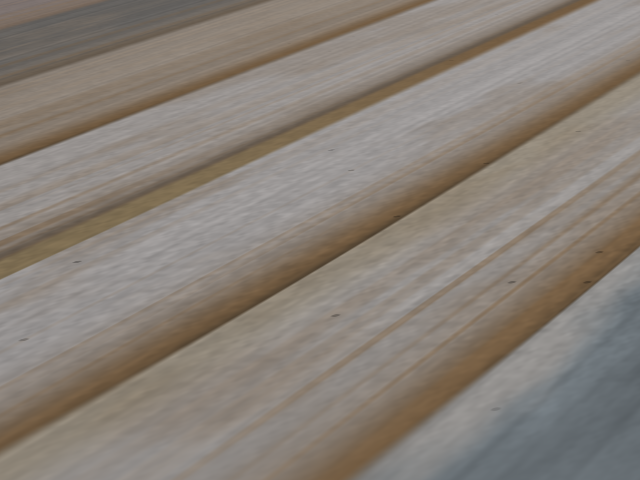
Give the GLSL for this texture, as a Shadertoy shader.

```glsl
// Close view of weathered round wooden rods, side by side, receding to the upper right.

// Layout, in canvas heights
const vec2  VANISHING    = vec2(2.76, 1.694); // where all the seams meet
const float FIRST_SEAM   = 1.178;             // inverse slope of the lowest seam
const float ROD_SPACING  = 0.49;              // inverse slope step between seams
const float FOCUS_HEIGHT = 0.45;
const float FOCUS_DEPTH  = 0.38;

// Surface
const float GRAIN_LINES = 17.0;  // growth lines per rod
const float GRAIN_DEPTH = 0.75;
const float FIBRE_DEPTH = 0.17;
const float GAP_WIDTH   = 0.15;  // open slit under rod 2, in rod widths

const vec3 SHADOW = vec3(0.29, 0.24, 0.18);
const vec3 AMBER  = vec3(0.44, 0.35, 0.25);
const vec3 TAN    = vec3(0.52, 0.47, 0.42);
const vec3 HONEY  = vec3(0.51, 0.45, 0.34);
const vec3 PALE   = vec3(0.60, 0.59, 0.58);

// Top colour of each rod, from the nearest (-1) to the farthest (5)
const vec3 ROD_TOP[7] = vec3[7](
    vec3(0.42, 0.45, 0.47), vec3(0.59, 0.575, 0.565), vec3(0.605, 0.592, 0.588),
    vec3(0.60, 0.582, 0.572), vec3(0.56, 0.52, 0.48), vec3(0.39, 0.38, 0.37),
    vec3(0.50, 0.46, 0.45));

float hash(vec2 p) {
    vec3 q = fract(vec3(p.xyx) * 0.1031);
    q += dot(q, q.yzx + 33.33);
    return fract((q.x + q.y) * q.z);
}

float noise(vec2 p) {
    vec2 i = floor(p), f = fract(p);
    f = f * f * (3.0 - 2.0 * f);
    return mix(mix(hash(i), hash(i + vec2(1, 0)), f.x),
               mix(hash(i + vec2(0, 1)), hash(i + vec2(1, 1)), f.x), f.y);
}

float fbm(vec2 p) {
    float sum = 0.0, gain = 0.5;
    for (int i = 0; i < 4; i++) {
        sum += gain * noise(p);
        p = p * 2.03 + 17.1;
        gain *= 0.5;
    }
    return sum / 0.9375;
}

// Colour across one rod: t is 0 at its shaded lower side, 1 at its upper rim
vec3 rodColor(float id, float t, float along, float focus) {
    float across = id + t;
    vec3 top = ROD_TOP[int(clamp(id, -1.0, 5.0)) + 1];
    float patches = fbm(vec2(across * 4.0, along * 9.0));

    // Weathered top: warm patches, or bleached rim and stains on the grey rod
    if (id < 0.0) {
        float bleach = smoothstep(0.76, 1.02, t + 0.4 * (patches - 0.5));
        top = mix(top * (0.78 + 0.4 * patches), PALE * 0.93, bleach);
    } else {
        top = mix(top, TAN, 0.4 * smoothstep(0.5, 0.75, patches));
        top = mix(top, HONEY * 1.1, 0.4 * smoothstep(0.72, 0.95, t) * (1.0 - step(0.5, id)));
    }

    // Rounded underside
    vec3 under = mix(SHADOW, AMBER, smoothstep(0.0, 0.07, t));
    under = mix(under, TAN, smoothstep(0.05, 0.27, t));
    float lit = smoothstep(0.08, 0.5, t);
    vec3 col = mix(mix(top, under, id > 3.5 ? 0.45 : 1.0), top, id < 0.0 ? 1.0 : lit);

    // Growth lines: long and thin, strongest on the lower half
    float broad = noise(vec2(across * GRAIN_LINES, along * 0.9 + id * 7.0));
    float thin = noise(vec2(across * GRAIN_LINES * 2.1 + 9.0, along * 1.6));
    float softness = mix(0.3, 0.13, focus);
    float line = smoothstep(0.66 - softness, 0.66 + softness, 0.6 * broad + 0.4 * thin);
    float strength = GRAIN_DEPTH * mix(1.0, 0.28, smoothstep(0.3, 0.7, t)) * mix(0.4, 1.0, focus);
    col = mix(col, AMBER * 1.03, strength * line * step(0.0, id));
    col *= 1.0 + 0.09 * (thin - 0.5);

    // Open slit showing a sunlit strip behind
    if (id == 2.0) {
        float slit = 1.0 - smoothstep(GAP_WIDTH - 0.02, GAP_WIDTH + 0.02, t);
        col *= 1.0 - 0.2 * exp(-pow((t - GAP_WIDTH - 0.03) / 0.05, 2.0));
        col = mix(col, mix(HONEY, AMBER, smoothstep(0.85, 1.35, along)), 0.85 * slit);
    }
    return col;
}

// Rare dark specks in the wood
float speck(float across, float along) {
    vec2 q = vec2(across * 12.0, along * 75.0);
    float pick = hash(floor(q) + 5.0);
    float d = length((fract(q) - 0.5) * vec2(1.0, 1.2));
    return step(pick, 0.012) * (1.0 - smoothstep(0.08, 0.2, d));
}

void mainImage(out vec4 fragColor, in vec2 fragCoord) {
    // Perspective: rod number across, distance along
    vec2 p = fragCoord / iResolution.y;
    vec2 toVanish = VANISHING - p;
    float across = (toVanish.x / toVanish.y - FIRST_SEAM) / ROD_SPACING;
    float along = 1.0 / toVanish.y;
    float id = floor(across), t = across - id;
    float focus = exp(-pow((p.y - FOCUS_HEIGHT) / FOCUS_DEPTH, 2.0));

    // Rod, with its seam softened into the rim of the nearer rod
    float seam = max(1.5 * fwidth(across), mix(0.1, 0.015, focus));
    vec3 col = rodColor(id, t, along, focus);
    col = mix(rodColor(id - 1.0, 1.0, along, focus), col, smoothstep(0.0, seam, t));

    // Short fibres, fading out of focus
    float fibre = 0.5 * noise(vec2(across * 30.0, along * 130.0))
                + 0.5 * noise(vec2(across * 55.0 + 3.0, along * 260.0));
    col *= 1.0 + FIBRE_DEPTH * (fibre - 0.5) * mix(0.2, 1.0, focus);
    col *= 1.0 - 0.25 * focus * speck(across, along);

    // Soft light from the upper right
    col *= 0.97 + 0.05 * smoothstep(0.0, 1.6, p.x + 0.5 * p.y);
    fragColor = vec4(col, 1.0);
}
```
